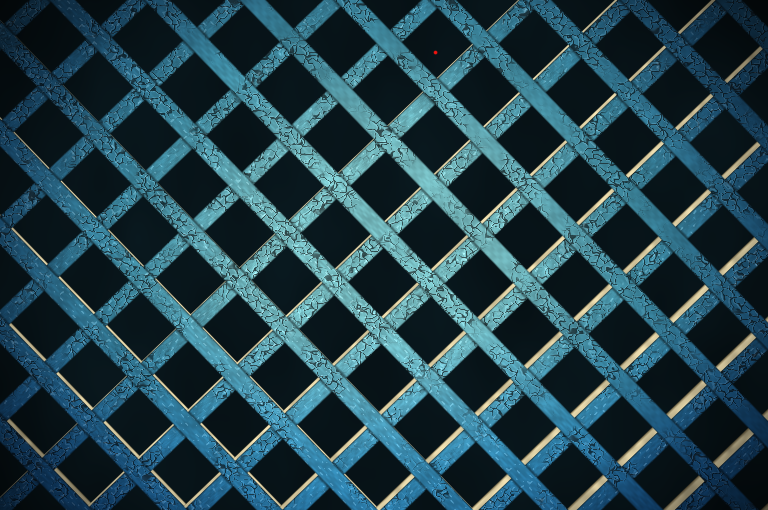
Give the GLSL for this pattern, as a WebGL 1 fragment shader.

```glsl
precision highp float;
// A diagonal lattice of two layers of painted slats in front of a dark room.
// Skewed lattice coordinates place the slats; cream slat sides widen away from
// the eye point, and cellular cracks, grain and a vignette age the blue paint.

uniform vec2 u_resolution;

// Lengths are in canvas heights, with y pointing down.
const vec2 STEP_ACROSS = vec2(0.1895, 0.0029);
const vec2 STEP_DOWN = vec2(-0.0043, 0.1887);
const vec2 CROSSING = vec2(0.7588, 0.2725);
const float PITCH = 0.1334;
const float FRONT_HALF = 0.0186;
const float BACK_HALF = 0.0168;
const float CRACK_SCALE = 64.0;
const vec2 LIGHT_CENTRE = vec2(0.75, 0.50);

const vec3 PAINT_LIGHT = vec3(0.47, 0.75, 0.77);
const vec3 PAINT_MID = vec3(0.23, 0.52, 0.61);
const vec3 PAINT_DEEP = vec3(0.10, 0.31, 0.46);
const vec3 CREAM = vec3(0.92, 0.86, 0.68);
const vec3 CREAM_SHADE = vec3(0.38, 0.33, 0.21);
const vec3 ROOM = vec3(0.03, 0.08, 0.10);
const vec3 LAMP = vec3(0.95, 0.08, 0.06);
const vec2 LAMP_POS = vec2(0.854, 0.103);

float hash(vec2 p) {
    return fract(sin(dot(p, vec2(127.1, 311.7))) * 43758.55);
}

float noise(vec2 p) {
    vec2 i = floor(p), f = fract(p);
    f = f * f * (3.0 - 2.0 * f);
    return mix(mix(hash(i), hash(i + vec2(1.0, 0.0)), f.x),
               mix(hash(i + vec2(0.0, 1.0)), hash(i + 1.0), f.x), f.y);
}

float fbm(vec2 p) {
    return 0.55 * noise(p) + 0.3 * noise(p * 2.1 + 7.0) + 0.15 * noise(p * 4.3 + 3.0);
}

// Gap between the nearest two cell points: zero along the cracks.
float cellGap(vec2 p) {
    vec2 i = floor(p), f = fract(p);
    float near = 9.0, second = 9.0;
    for (int y = -1; y <= 1; y++) {
        for (int x = -1; x <= 1; x++) {
            vec2 o = vec2(float(x), float(y));
            vec2 jitter = vec2(hash(i + o), hash(i + o + 57.3));
            float d = length(o + jitter - f);
            second = min(second, max(near, d));
            near = min(near, d);
        }
    }
    return second - near;
}

float cross2(vec2 a, vec2 b) { return a.x * b.y - a.y * b.x; }

float cover(float d, float px) { return 1.0 - smoothstep(-px, px, d); }

// Weathered paint; s is (along, across) one slat, id tells slats apart.
vec3 paint(vec2 p, vec2 s, float id, float halfWidth) {
    float r = length((p - LIGHT_CENTRE) * vec2(0.95, 1.05));
    vec3 col = mix(PAINT_LIGHT, PAINT_MID, smoothstep(0.18, 0.52, r));
    col = mix(col, PAINT_DEEP, smoothstep(0.45, 0.78, r));
    col *= mix(vec3(1.0), vec3(0.78, 0.98, 1.12), smoothstep(0.55, 1.0, p.y));

    vec2 t = s + vec2(id * 3.7, id * 1.3);
    float grain = fbm(t * vec2(90.0, 260.0));
    float blotch = fbm(t * 28.0);
    col *= 0.76 + 0.28 * grain + 0.2 * blotch + 0.08 * (hash(vec2(id, 4.0)) - 0.5);

    // Cracks gather in patches and thin out towards the bottom.
    vec2 c = t * CRACK_SCALE;
    c += 0.6 * vec2(noise(c * 1.7), noise(c * 1.7 + 31.0));
    float patchy = smoothstep(0.36, 0.60, fbm(t * 13.0 + 5.0) + 0.12 - 0.16 * p.y);
    float crack = 1.0 - smoothstep(0.03, 0.15, cellGap(c));
    float raised = 1.0 - smoothstep(0.03, 0.16, cellGap(c + vec2(0.13, 0.13)));
    col += 0.10 * raised * patchy;
    col = mix(col, col * 0.28, crack * patchy * 0.85);

    // Small blisters catch the light; the long edges fall dark.
    col += 0.14 * smoothstep(0.76, 0.90, noise(t * 170.0));
    return col * (1.0 - 0.35 * smoothstep(0.82, 1.0, abs(s.y) / halfWidth));
}

void main() {
    float px = 0.8 / u_resolution.y;
    vec2 p = gl_FragCoord.xy / u_resolution.y;
    p.y = 1.0 - p.y;

    // Lattice coordinates: x runs along the front slats, y along the back ones.
    vec2 frontDir = 0.5 * (STEP_ACROSS + STEP_DOWN);
    vec2 backDir = 0.5 * (STEP_ACROSS - STEP_DOWN);
    vec2 q = p - CROSSING;
    vec2 g = vec2(cross2(q, backDir), cross2(frontDir, q)) / cross2(frontDir, backDir);
    vec2 id = floor(g + 0.5);
    vec2 off = (g - id) * PITCH;

    // Dark room with faint reflections and a tiny lamp.
    vec3 col = ROOM * (0.72 + 0.55 * fbm(p * vec2(7.0, 4.0)));
    col = mix(col, LAMP, cover(length(p - LAMP_POS) - 0.0035, px));

    // Sides of the slats, seen wider the further they lie from the eye.
    float backSide = clamp((p.x + p.y - 0.84) * 0.0115, 0.0, 0.017);
    float frontSide = clamp((p.y - p.x + 0.06) * 0.0095, 0.0, 0.009);
    float dBack = -off.x - BACK_HALF;
    float dFront = off.y - FRONT_HALF;
    vec3 side = CREAM * (0.82 + 0.25 * noise(g * 9.0));
    vec3 sideFront = mix(side, CREAM_SHADE, smoothstep(0.45, 1.0, dFront / (frontSide + px)));
    vec3 sideBack = mix(side, CREAM_SHADE, smoothstep(0.55, 1.0, dBack / (backSide + px)));
    col = mix(col, sideFront, cover(abs(dFront - 0.5 * frontSide) - 0.5 * frontSide, px)
                              * smoothstep(0.0, 0.002, frontSide));
    col = mix(col, sideBack, cover(abs(dBack - 0.5 * backSide) - 0.5 * backSide, px)
                             * smoothstep(0.0, 0.002, backSide));

    // Back slats, shaded beside the front ones, then the front slats.
    vec3 back = paint(p, vec2(g.y * PITCH, off.x), id.x + 40.0, BACK_HALF);
    back *= mix(0.55, 1.0, smoothstep(0.0, 0.006, abs(off.y) - FRONT_HALF));
    col = mix(col, back, cover(abs(off.x) - BACK_HALF, px));
    vec3 front = paint(p, vec2(g.x * PITCH, off.y), id.y + 90.0, FRONT_HALF);
    col = mix(col, front, cover(abs(off.y) - FRONT_HALF, px));

    // Vignette, strongest in the corners.
    float r = length((p - LIGHT_CENTRE) * vec2(0.88, 1.1));
    col *= 1.0 - 0.68 * smoothstep(0.52, 0.95, r);
    gl_FragColor = vec4(clamp(col, 0.0, 1.0), 1.0);
}
```
